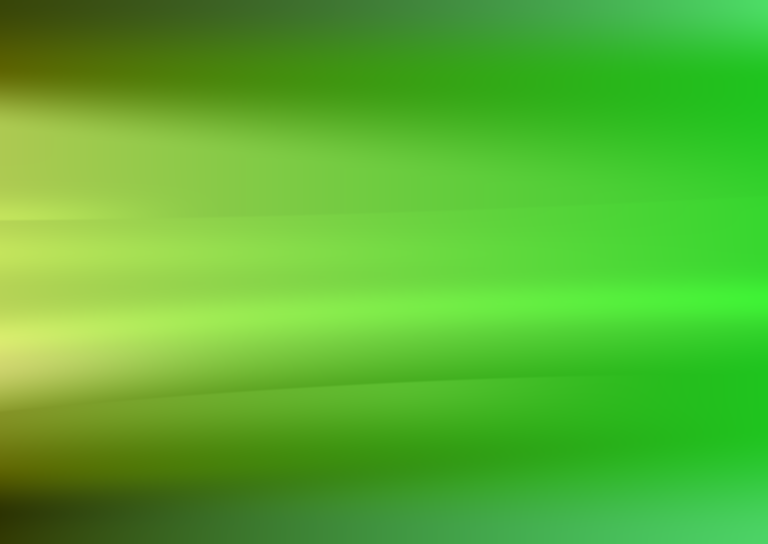
Give the GLSL for this background, as a WebGL 2 fragment shader.

```glsl
#version 300 es
precision highp float;
// Soft green silk: horizontal folds of light that run from olive at the left
// to vivid green at the right. Three-stop colour ramps give the hues; curves
// in x place the folds, and smooth steps and bells in depth shade them.

uniform vec2 u_resolution;
out vec4 outColor;

// Colour ramps: left, middle, right
const vec3 LIT_L = vec3(0.68, 0.79, 0.32);
const vec3 LIT_M = vec3(0.43, 0.80, 0.25);
const vec3 LIT_R = vec3(0.21, 0.83, 0.18);
const vec3 SHADE_L = vec3(0.37, 0.39, 0.00);
const vec3 SHADE_M = vec3(0.23, 0.61, 0.07);
const vec3 SHADE_R = vec3(0.12, 0.77, 0.12);
const vec3 TOP_L = vec3(0.22, 0.27, 0.03);
const vec3 TOP_M = vec3(0.25, 0.50, 0.22);
const vec3 TOP_R = vec3(0.30, 0.87, 0.40);
const vec3 BASE_L = vec3(0.20, 0.23, 0.01);
const vec3 BASE_M = vec3(0.25, 0.58, 0.25);
const vec3 BASE_R = vec3(0.30, 0.83, 0.40);
const vec3 WARM_TINT = vec3(0.09, 0.00, 0.09);

// Strength of the highlights and softness of the fold edges
const float FOLD_SOFTNESS = 0.003;
const float FOLD_LIFT = 0.04;
const float SHEEN = 0.09;
const float RIDGE = 0.13;
const float CREASE = 0.14;

// Smooth curve through three colours at x = 0, 0.5 and 1
vec3 ramp(vec3 left, vec3 middle, vec3 right, float x) {
  return left * (1.0 - x) * (1.0 - 2.0 * x)
       + middle * 4.0 * x * (1.0 - x)
       + right * x * (2.0 * x - 1.0);
}

float bell(float value, float center, float width) {
  float t = (value - center) / width;
  return exp(-t * t);
}

// 0 above an edge, 1 below it
float below(float depth, float edge) {
  return smoothstep(edge - FOLD_SOFTNESS, edge + FOLD_SOFTNESS, depth);
}

void main() {
  vec2 uv = gl_FragCoord.xy / u_resolution;
  float x = uv.x;
  float depth = 1.0 - uv.y;
  float leftness = 1.0 - x;

  vec3 lit = ramp(LIT_L, LIT_M, LIT_R, x);
  vec3 shade = ramp(SHADE_L, SHADE_M, SHADE_R, x);
  vec3 top = ramp(TOP_L, TOP_M, TOP_R, x);
  vec3 base = ramp(BASE_L, BASE_M, BASE_R, x);

  // Curved fold lines, as depth from the upper border
  float upperFold = 0.405 - 0.01 * x - 0.035 * x * x;
  float lowerFold = 0.757 - 0.14 * x + 0.07 * x * x;
  float ridgeLine = 0.55 + 0.07 * leftness * leftness;
  float creaseLine = 0.94 - 0.15 * x;

  // Highlights inside the lit central cloth
  float underUpper = below(depth, upperFold);
  float gain = 1.0 + FOLD_LIFT * underUpper * (1.0 - 0.6 * x);
  gain += SHEEN * bell(depth, 0.465, 0.04) * underUpper * leftness;
  gain += RIDGE * bell(depth, ridgeLine, 0.04);
  gain += 0.13 * bell(depth, upperFold, 0.04) * (1.0 - underUpper)
        * (1.0 - smoothstep(0.0, 0.3, x));
  lit = lit * gain
      + WARM_TINT * bell(depth, 0.67, 0.07) * (1.0 - smoothstep(0.0, 0.35, x));

  // Light rises below the top shadow and falls towards the lower fold
  float rise = smoothstep(0.12 + 0.05 * x, 0.24 + 0.16 * x, depth);
  float fall = 1.0 - smoothstep(0.57 + 0.1 * leftness * leftness,
                                0.84 - 0.15 * x, depth);
  float relit = (0.42 + 0.4 * x) * (1.0 - smoothstep(0.5, 0.95, x));
  relit *= 1.0 - smoothstep(lowerFold, lowerFold + 0.13, depth);
  float light = rise * mix(fall, relit, below(depth, lowerFold));

  // Shadowed cloth blends into the tinted upper and lower borders
  vec3 color = mix(top, shade, smoothstep(0.0, 0.15, depth));
  color = mix(color, lit, light);
  float baseStart = 0.85 + 0.03 * x - 0.1 * x * x;
  color = mix(color, base, smoothstep(baseStart, 0.95 + 0.05 * x, depth));
  color *= 1.0 - CREASE * bell(depth, creaseLine, 0.04) * leftness;

  outColor = vec4(clamp(color, 0.0, 1.0), 1.0);
}
```
